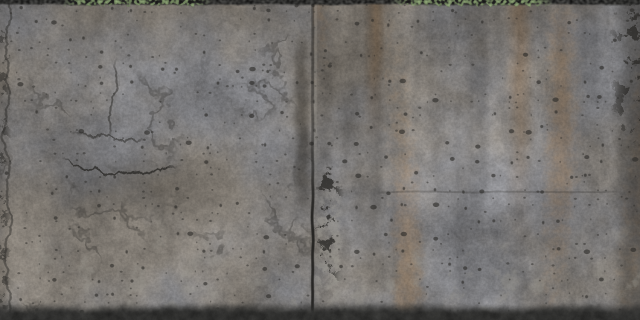
Write a Shadertoy shader that draws this texture.

```glsl
// Weathered concrete wall: two slabs with a seam, cracks, pits, rust streaks and a dirty base.

const vec3 CONCRETE  = vec3(0.497, 0.489, 0.483);
const vec3 COOL_TINT = vec3(0.975, 0.995, 1.035);
const vec3 WARM_TINT = vec3(1.03, 1.0, 0.95);
const vec3 DAMP_TINT = vec3(0.64, 0.63, 0.61);
const vec3 RUST_TINT = vec3(0.97, 0.86, 0.74);
const vec3 LIME      = vec3(0.60, 0.59, 0.56);
const vec3 CREVICE   = vec3(0.17, 0.165, 0.155);
const vec3 SOIL      = vec3(0.185, 0.185, 0.18);
const vec3 GRASS     = vec3(0.40, 0.47, 0.33);
const float SEAM_X = 0.977;
const float MOTTLE = 0.34;
const float GRAIN  = 0.09;
const float STREAK = 0.20;
const float PIT_SHARE = 0.22;

vec2 hash2(vec2 cell) {
    uvec2 q = uvec2(ivec2(cell) + 4096) * uvec2(73856093u, 19349663u);
    uint n = q.x ^ q.y;
    n = (n ^ (n >> 15)) * 668265263u;
    n = (n ^ (n >> 13)) * 374761393u;
    n ^= n >> 16;
    return vec2(n & 65535u, n >> 16) / 65535.0;
}

float corner(vec2 cell, vec2 offset) {
    float angle = 6.2832 * hash2(cell).x;
    return dot(vec2(cos(angle), sin(angle)), offset);
}

// Gradient noise, about -0.7 to 0.7
float noise(vec2 p) {
    vec2 i = floor(p), f = p - i, e = vec2(1, 0);
    vec2 u = f * f * (3.0 - 2.0 * f);
    return mix(mix(corner(i, f), corner(i + e, f - e), u.x),
               mix(corner(i + e.yx, f - e.yx), corner(i + 1.0, f - 1.0), u.x), u.y);
}

float fbm(vec2 p) {
    float sum = 0.0, amp = 0.6;
    for (int i = 0; i < 5; i++) {
        sum += amp * noise(p);
        p = mat2(1.6, 1.2, -1.2, 1.6) * p + 17.3;
        amp *= 0.55;
    }
    return sum;
}

// Soft-edged interval
float band(float x, float lo, float hi, float soft) {
    return smoothstep(lo - soft, lo + soft, x) * (1.0 - smoothstep(hi - soft, hi + soft, x));
}

float line(float dist, float width) {
    return 1.0 - smoothstep(width * 0.3, width + 0.7 / iResolution.y, abs(dist));
}

// Oval holes, at most one per grid cell
float pits(vec2 p, float scale, float share) {
    vec2 q = p * scale, cell = floor(q), pick = hash2(cell + 300.0);
    vec2 d = q - cell - 0.3 - 0.4 * hash2(cell + 700.0);
    float radius = mix(0.08, 0.21, pick.y * pick.y), soft = 0.8 * scale / iResolution.y;
    d.y *= 0.7 + 0.7 * pick.y;
    return step(pick.x, share) * (1.0 - smoothstep(radius - soft, radius + soft, length(d)));
}

void mainImage(out vec4 fragColor, in vec2 fragCoord) {
    vec2 p = fragCoord / iResolution.y;
    float x = p.x, y = p.y, fromRight = iResolution.x / iResolution.y - x;
    float rough = fbm(p * 9.0), fine = fbm(p * 31.0 + 5.0);
    float rightSlab = smoothstep(-0.004, 0.004, x - SEAM_X);

    // Mottled base with grain
    float tone = 1.0 + MOTTLE * fbm(p * 3.0 + 2.0) + 0.16 * (rough + fine);
    tone += GRAIN * (noise(p * 115.0) + 0.6 * noise(p * 210.0));
    vec3 color = CONCRETE * tone;
    color *= mix(COOL_TINT, WARM_TINT, smoothstep(-0.3, 0.3, fbm(p * 2.3 + 31.0)));

    // Vertical runs of water and rust
    float wavyX = x + 0.02 * rough;
    float runs = noise(vec2(wavyX * 9.0, y * 1.1 + 3.0)) + 0.6 * noise(vec2(wavyX * 31.0, y * 2.2));
    color *= 1.0 + STREAK * runs * mix(0.2, 1.0, rightSlab) * (0.65 + 0.5 * y);
    float rust = smoothstep(0.05, 0.5, noise(vec2(wavyX * 7.0 + 8.6, y * 0.8)) + 0.25 * fine);
    rust = max(rust, band(wavyX, 1.15, 1.19, 0.025) * smoothstep(0.5, 0.9, y));
    rust = max(rust, band(wavyX, 1.60, 1.65, 0.03) * smoothstep(0.1, 0.9, y));
    color *= mix(vec3(1), RUST_TINT, 0.85 * rust * rightSlab);

    // Damp beside the seam, at the edges and under the long crack
    float damp = 0.85 * band(wavyX, 0.925, 0.965, 0.016) * band(y, 0.38, 0.87, 0.1);
    damp = max(damp, 0.55 * band(x + 0.08 * rough, 0.98, 1.1, 0.05) * smoothstep(0.45, 0.95, y));
    damp = max(damp, 0.85 - 0.85 * smoothstep(0.01, 0.11, fromRight - 0.08 * rough));
    damp = max(damp, 0.4 - 0.4 * smoothstep(0.0, 0.05, wavyX));
    vec2 stain = (p - vec2(0.42, 0.41)) / vec2(0.27, 0.085);
    damp = max(damp, 0.55 * exp(-dot(stain, stain)) * (1.0 + rough));
    damp = max(damp, 0.35 * smoothstep(0.78, 1.02, y + 0.25 * rough));
    color *= mix(vec3(1), DAMP_TINT, damp);

    // Lime blooms and flaked mortar
    float bloom = smoothstep(0.1, 0.34, fbm(p * 13.0 + 50.0)) * (1.0 - smoothstep(0.1, 0.4, y));
    float flakes = band(wavyX, 0.985, 1.065, 0.015) * band(y, 0.06, 0.38, 0.06);
    color = mix(color, LIME, 0.4 * bloom + 0.45 * flakes * smoothstep(-0.1, 0.15, fine));

    // Cracks
    float wobble = 0.045 * fbm(p * vec2(11, 2)) + 0.012 * fine;
    float sway = 0.05 * fbm(p.yx * vec2(8, 2));
    float bow = 1.2 * (x - 0.4) * (x - 0.4);
    float crack = line(y - 0.455 - bow - wobble, 0.0035) * band(x, 0.21, 0.54, 0.03);
    crack = max(crack, 0.7 * line(y - 0.57 + wobble, 0.003) * band(x, 0.24, 0.44, 0.03));
    crack = max(crack, 0.65 * line(x - 0.3 - 0.08 * y - sway, 0.003) * band(y, 0.58, 0.8, 0.03));
    float web = line(0.06 * fbm(p * 6.0 + 12.0), 0.0012) * smoothstep(0.0, 0.25, noise(p * 5.0 + 9.0));
    crack = max(crack, 0.4 * web * (1.0 - rightSlab));
    crack = max(crack, 0.3 * line(y - 0.4 - 0.006 * rough, 0.003) * band(x, 1.18, 1.92, 0.03));
    crack = max(crack, 0.6 * line(x - 0.022 - sway, 0.004));
    color = mix(color, CREVICE, 0.8 * crack);

    // Pits and broken edges
    float holes = max(pits(p, 21.0, PIT_SHARE), 0.8 * pits(p + 3.7, 43.0, 0.6 * PIT_SHARE));
    float edges = band(wavyX, 0.985, 1.06, 0.02) * band(y, 0.12, 0.5, 0.05);
    edges = max(edges, (1.0 - smoothstep(0.02, 0.12, fromRight)) * smoothstep(0.45, 0.65, y));
    edges = max(edges, 0.7 - 0.7 * smoothstep(0.01, 0.045, x));
    float broken = edges * smoothstep(0.12, 0.24, fbm(p * 23.0 + 70.0));
    color = mix(color, CREVICE, max(0.62 * holes, 0.8 * broken));

    // Seam with a pale upper lip
    float seam = x - SEAM_X - 0.004 * noise(vec2(y * 14.0, 2.0)), upper = smoothstep(0.3, 0.6, y);
    color = mix(color, LIME, 0.3 * line(seam - 0.009, 0.005) * upper);
    color = mix(color, CREVICE * 0.7, line(seam, 0.005) * mix(0.9, 0.45, upper));

    // Dirty base, top joint and grass tufts
    float speck = noise(p * 95.0);
    color = mix(SOIL * (1.0 + 0.5 * fine), color, smoothstep(0.02, 0.058, y + 0.02 * rough));
    color = mix(color, SOIL * (1.0 + speck), smoothstep(0.981, 0.991, y + 0.008 * rough));
    float tufts = band(x, 0.22, 0.63, 0.04) + band(x, 1.25, 1.7, 0.04);
    float blades = smoothstep(0.98, 0.988, y + 0.014 * noise(vec2(x * 75.0 + y * 30.0, 4.0)));
    blades *= smoothstep(-0.25, 0.1, speck);
    color = mix(color, GRASS * (1.0 + 0.9 * speck), 0.85 * tufts * blades);

    fragColor = vec4(clamp(color, 0.0, 1.0), 1.0);
}
```
